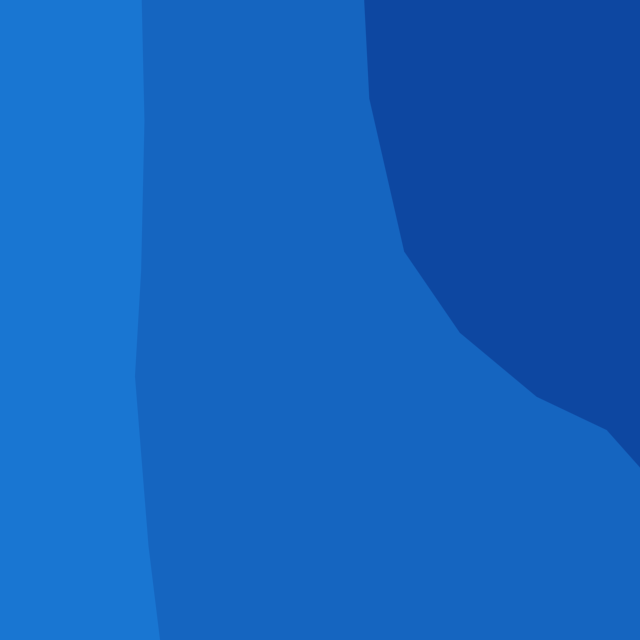
A WebGL 2 fragment shader for this background:

```glsl
#version 300 es
precision highp float;
// Three flat blue regions divided by two faceted, roughly vertical edges.

#define MID_BLUE vec3(0.082, 0.396, 0.753)
#define DEEP_BLUE vec3(0.051, 0.278, 0.631)
#define LIGHT_BLUE vec3(0.098, 0.463, 0.824)
#define EDGE_SOFTNESS 0.8
#define CORNERS 7

uniform vec2 u_resolution;
out vec4 fragColor;

// Signed distance to an edge listed from top to bottom; positive on its right.
float edgeDistance(vec2 p, vec2 corners[CORNERS]) {
    vec2 a = corners[0];
    vec2 b = corners[1];
    for (int i = 1; i < CORNERS - 1; i++) {
        if (p.y < corners[i].y) {
            a = corners[i];
            b = corners[i + 1];
        }
    }
    vec2 along = normalize(b - a);
    return dot(p - a, vec2(-along.y, along.x));
}

void main() {
    vec2 uv = gl_FragCoord.xy / u_resolution;
    float soft = EDGE_SOFTNESS / min(u_resolution.x, u_resolution.y);

    // Gently bent border of the light band
    vec2 leftEdge[CORNERS] = vec2[CORNERS](
        vec2(0.2214, 1.0), vec2(0.2257, 0.811), vec2(0.2205, 0.577),
        vec2(0.2109, 0.412), vec2(0.2320, 0.147), vec2(0.2500, 0.0),
        vec2(0.2670, -0.139));

    // Border of the deep region, sweeping out to the right side
    vec2 rightEdge[CORNERS] = vec2[CORNERS](
        vec2(0.5690, 1.0), vec2(0.5770, 0.846), vec2(0.6315, 0.607),
        vec2(0.7185, 0.480), vec2(0.8385, 0.380), vec2(0.9480, 0.328),
        vec2(1.0520, 0.211));

    // Layer the side regions over the middle one
    float light = 1.0 - smoothstep(-soft, soft, edgeDistance(uv, leftEdge));
    float deep = smoothstep(-soft, soft, edgeDistance(uv, rightEdge));
    vec3 color = mix(MID_BLUE, LIGHT_BLUE, light);
    color = mix(color, DEEP_BLUE, deep);
    fragColor = vec4(color, 1.0);
}
```
